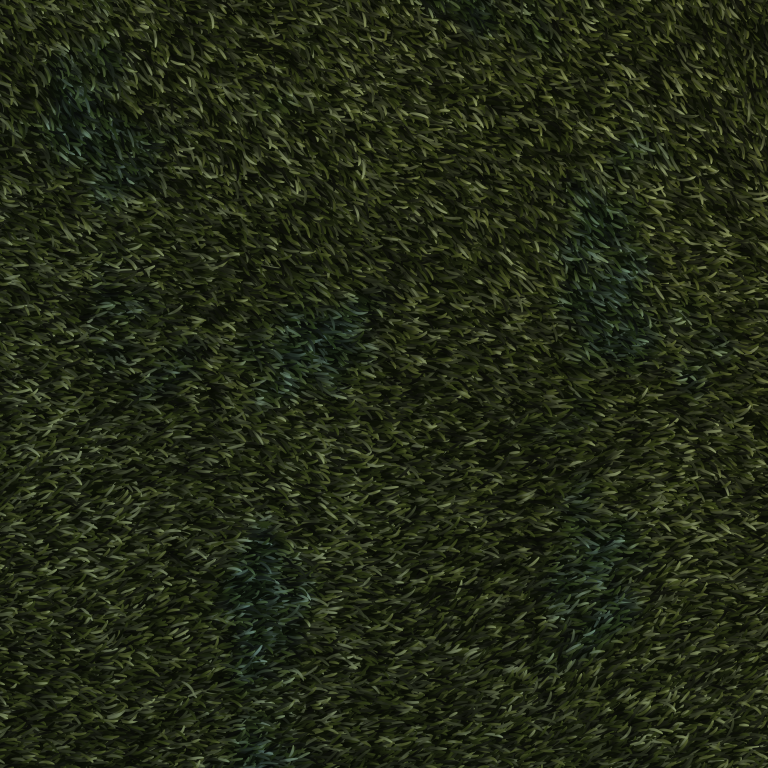
Write a Shadertoy shader that draws this texture.

```glsl
// Dark short turf: layered, combed grass blades with soft shaded clumps.
#define LAYERS 7
#define CELL 0.0140
#define BLADE_LENGTH 0.0215
#define BLADE_WIDTH 0.0036
#define SOFTNESS 0.0010
#define ANGLE_SPREAD 1.0
#define CLUMP_CONTRAST 0.34
#define GAIN 1.22

const vec3 SOIL  = vec3(0.040, 0.052, 0.020);
const vec3 DEEP  = vec3(0.105, 0.126, 0.055);
const vec3 LEAF  = vec3(0.155, 0.185, 0.070);
const vec3 LIGHT = vec3(0.245, 0.268, 0.135);
const vec3 STRAW = vec3(0.370, 0.400, 0.270);

vec3 hash3(vec3 p) {
    p = fract(p * vec3(0.1031, 0.1030, 0.0973));
    p += dot(p, p.yxz + 33.33);
    return fract((p.xxy + p.yxx) * p.zyx);
}

// Gradient noise, roughly -0.7 to 0.7
float corner(vec2 cell, vec2 offset) {
    float a = 6.2832 * hash3(vec3(cell, 7.0)).x;
    return dot(vec2(cos(a), sin(a)), offset);
}

float noise(vec2 p) {
    vec2 i = floor(p), f = fract(p), e = vec2(1.0, 0.0);
    vec2 u = f * f * f * (f * (f * 6.0 - 15.0) + 10.0);
    return mix(mix(corner(i, f), corner(i + e, f - e), u.x),
               mix(corner(i + e.yx, f - e.yx), corner(i + 1.0, f - 1.0), u.x), u.y);
}

vec3 grassRamp(float t) {
    vec3 c = mix(SOIL, DEEP, smoothstep(0.0, 0.40, t));
    c = mix(c, LEAF, smoothstep(0.40, 0.64, t));
    c = mix(c, LIGHT, smoothstep(0.64, 0.88, t));
    return mix(c, STRAW, smoothstep(0.88, 1.05, t));
}

// Combing direction: falling to the right at the top, rising at the bottom
float combAngle(vec2 uv) {
    float low = mix(0.20, 0.30, uv.x);
    float high = mix(-0.50, -0.85, uv.x);
    float bend = noise(uv * 4.0 + 11.0) + 0.5 * noise(uv * 11.0 + 3.0);
    return mix(low, high, smoothstep(0.15, 0.90, uv.y)) + 0.6 * bend;
}

// Blade coverage in x, position from root (-1) to tip (1) in y
vec2 blade(vec2 p, float angle, float halfLength, float curve, float soft) {
    float c = cos(angle), s = sin(angle);
    vec2 q = vec2(c * p.x + s * p.y, c * p.y - s * p.x);
    float along = q.x / halfLength;
    float halfWidth = 0.5 * BLADE_WIDTH * sqrt(max(1.0 - along * along, 0.0));
    float d = abs(q.y - curve * halfLength * (along * along - 0.3)) - halfWidth;
    float cover = 1.0 - smoothstep(-soft, soft, d);
    return vec2(cover * (1.0 - smoothstep(0.85, 1.0, abs(along))), along);
}

void mainImage(out vec4 fragColor, in vec2 fragCoord) {
    vec2 uv = fragCoord / iResolution.y;
    float soft = max(SOFTNESS, 0.7 / iResolution.y);
    float comb = combAngle(uv);

    // Clumps stretched along the combing direction
    vec2 axis = vec2(cos(comb), sin(comb));
    float clump = noise(uv * 38.0 + 5.0) + 0.7 * noise(uv * 75.0 + 31.0);
    float patches = noise(uv * 5.0 + 23.0) + 0.5 * noise(uv * 13.0 + 41.0);
    float toneShift = CLUMP_CONTRAST * clump + 0.12 * patches;

    vec3 color = SOIL;
    for (int layer = 0; layer < LAYERS; layer++) {
        float level = float(layer);
        float height = level / float(LAYERS - 1);
        vec2 grid = uv / CELL + level * vec2(0.37, 0.61);
        vec2 base = floor(grid);
        for (int j = -1; j <= 1; j++)
        for (int i = -1; i <= 1; i++) {
            vec2 cell = base + vec2(i, j);
            vec3 place = hash3(vec3(cell, level * 17.0 + 1.0));
            vec3 look = hash3(vec3(cell + 57.0, level * 13.0 + 5.0));
            float turn = (look.x + look.z - 1.0) * ANGLE_SPREAD;
            float halfLength = 0.5 * BLADE_LENGTH * (0.6 + 0.7 * place.z);
            vec2 b = blade((grid - cell - place.xy) * CELL, comb + turn,
                           halfLength, 0.5 * (look.z - 0.5), soft);
            float tone = clamp(look.y + toneShift, 0.0, 1.05);
            float shade = mix(0.65, 1.08, height) * (0.87 + 0.24 * b.y);
            vec3 tint = grassRamp(tone);
            float gray = dot(tint, vec3(0.35, 0.50, 0.15));
            tint = mix(tint, gray * vec3(1.0, 1.08, 0.80), 0.7 * step(0.7, place.z));
            color = mix(color, tint * shade, b.x);
        }
    }

    // Cool bluish patches and a warmer upper right
    float cool = smoothstep(0.10, 0.55, noise(uv * 4.5 + 67.0) + 0.3 * noise(uv * 19.0));
    color *= mix(vec3(1.0), vec3(0.78, 0.93, 1.20), cool);
    color *= mix(vec3(0.95, 0.98, 1.0), vec3(1.08, 1.06, 0.98), smoothstep(0.5, 1.8, uv.x + uv.y));
    color *= 1.0 + 0.10 * noise(uv * 3.0 + axis * 0.2);
    fragColor = vec4(color * GAIN, 1.0);
}
```
